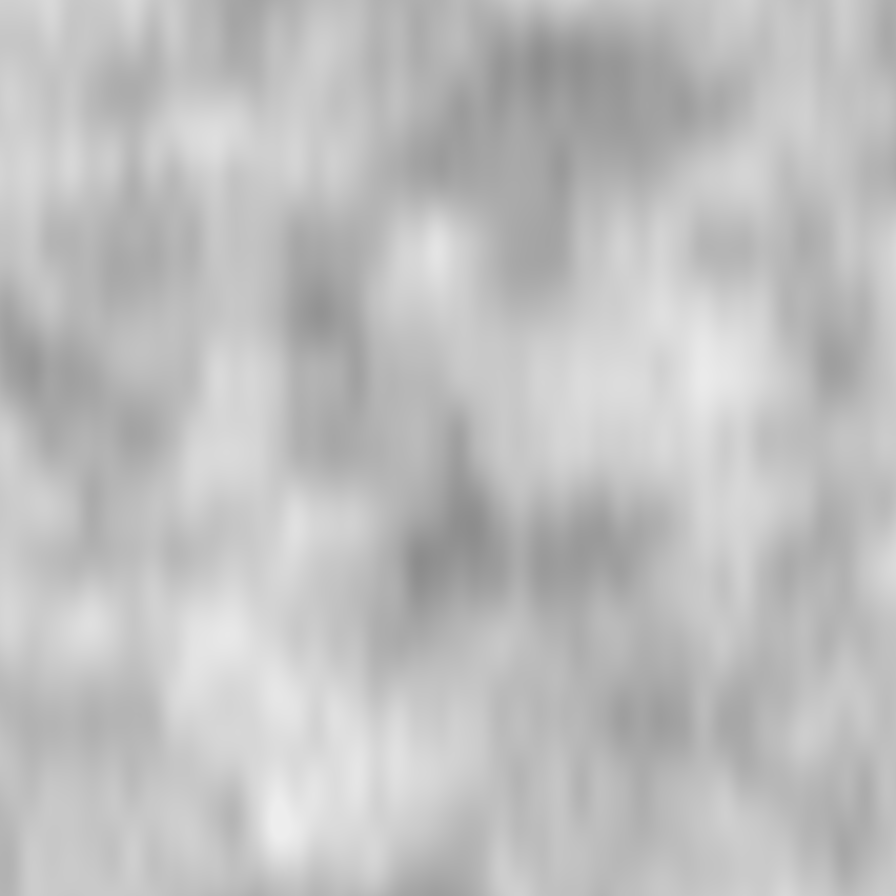
Write a Shadertoy shader that draws this texture.

```glsl
// Soft grey cloud texture with faint vertical streaks, from layered value noise.

const float MEAN_GREY = 0.747;
const float DARKEST = 0.52;
const float BRIGHTEST = 0.93;

// Each layer: cells across, cells up, strength.
const vec3 BROAD_CLOUDS = vec3(5.0, 6.0, 0.16);
const vec3 PATCHES = vec3(9.0, 9.5, 0.22);
const vec3 SMALL_PATCHES = vec3(19.0, 14.0, 0.11);
const vec3 STREAKS = vec3(44.0, 13.0, 0.07);

// Integer hash of a lattice cell, from 0 to 1.
float hash(ivec2 cell, uint seed) {
    uint h = uint(cell.x) * 73856093u ^ uint(cell.y) * 19349663u ^ seed * 83492791u;
    h = (h ^ (h >> 16)) * 2146121005u;
    h = (h ^ (h >> 15)) * 2221713035u;
    h ^= h >> 16;
    return float(h >> 8) / 16777216.0;
}

// Smoothly interpolated lattice noise, from -0.5 to 0.5.
float valueNoise(vec2 p, uint seed) {
    ivec2 cell = ivec2(floor(p));
    vec2 blend = smoothstep(0.0, 1.0, fract(p));
    float lower = mix(hash(cell, seed), hash(cell + ivec2(1, 0), seed), blend.x);
    float upper = mix(hash(cell + ivec2(0, 1), seed), hash(cell + ivec2(1, 1), seed), blend.x);
    return mix(lower, upper, blend.y) - 0.5;
}

// One layer, shifted so that the lattices do not line up.
float layer(vec2 uv, vec3 shape, uint seed) {
    vec2 shift = float(seed) * vec2(0.37, 0.61);
    return shape.z * valueNoise(uv * shape.xy + shift, seed);
}

void mainImage(out vec4 fragColor, in vec2 fragCoord) {
    vec2 uv = fragCoord / iResolution.y;

    float grey = MEAN_GREY
        + layer(uv, BROAD_CLOUDS, 1u)
        + layer(uv, PATCHES, 2u)
        + layer(uv, SMALL_PATCHES, 3u)
        + layer(uv, STREAKS, 4u);

    fragColor = vec4(vec3(clamp(grey, DARKEST, BRIGHTEST)), 1.0);
}
```
